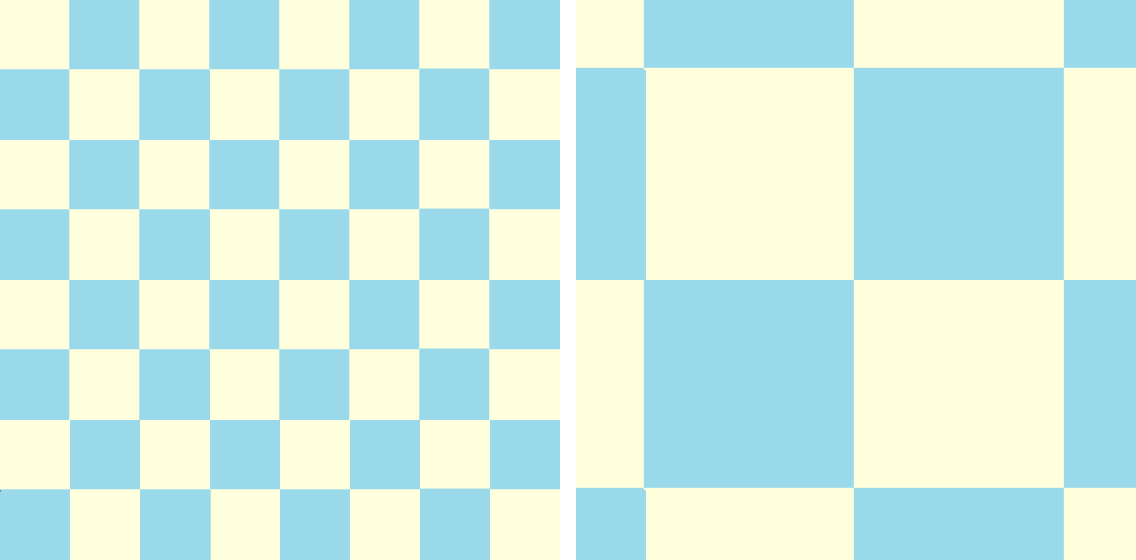
Left, the full canvas; right, a detail of the centre.
Write a WebGL 1 fragment shader that draws this pattern.

```glsl
precision highp float;

uniform vec2 u_resolution;

const float CELLS = 8.0;
const float NUDGE = 0.0104; // edge drift, in cells
const vec3 BLUE = vec3(0.604, 0.851, 0.918);
const vec3 CREAM = vec3(1.0, 1.0, 0.871);
const vec3 SPECK = vec3(0.25, 0.32, 0.36);

float isOdd(float n) {
  return mod(n, 2.0);
}

// Nearest inner grid line, so the canvas border never becomes an edge
float nearestEdge(float x, float cells) {
  return clamp(floor(x + 0.5), 1.0, cells - 1.0);
}

// +1 in even cells, -1 in odd cells, smoothed across the edge
float alternate(float x, float edge, float shift, float pixel) {
  float side = clamp(2.0 * (x - edge - shift) / pixel, -1.0, 1.0);
  return side * (1.0 - 2.0 * isOdd(edge));
}

// Vertical edges drift left above the lowest two rows; one is uneven
float columnShift(float edge, float row, float nudge) {
  float drift = -nudge * step(2.0, row);
  float uneven = (1.0 - isOdd(row)) * (1.0 - step(0.5, abs(edge - 3.0)));
  return drift + nudge * uneven;
}

// Odd horizontal edges sit high, a little more so in the seventh column
float rowShift(float edge, float column, float nudge) {
  float extra = 1.0 - step(0.5, abs(column - 6.0));
  return nudge * isOdd(edge) * (1.0 + extra);
}

float dotMask(vec2 p, vec2 center, float radius, float pixel) {
  return clamp(0.5 + (radius - length(p - center)) / pixel, 0.0, 1.0);
}

void main() {
  vec2 p = gl_FragCoord.xy / u_resolution * CELLS;
  vec2 pixel = CELLS / u_resolution;
  vec2 cell = floor(p);

  // Checker from the product of two alternating bands
  float edgeX = nearestEdge(p.x, CELLS);
  float edgeY = nearestEdge(p.y, CELLS);
  float bandX = alternate(p.x, edgeX, columnShift(edgeX, cell.y, NUDGE), pixel.x);
  float bandY = alternate(p.y, edgeY, rowShift(edgeY, cell.x, NUDGE), pixel.y);
  vec3 color = mix(CREAM, BLUE, 0.5 + 0.5 * bandX * bandY);

  // Tiny blemish on the left border
  color = mix(color, SPECK, dotMask(p, vec2(0.004, 0.987), 0.009, pixel.y));

  gl_FragColor = vec4(color, 1.0);
}
```
